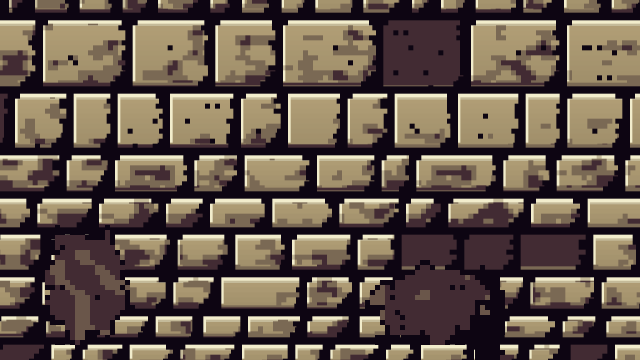
A WebGL 1 fragment shader for this texture:

```glsl
precision highp float;

uniform vec2 u_resolution;

const float TEXELS_HIGH = 72.0;
const float MORTAR = 1.5;
const vec3 VOID = vec3(0.05, 0.02, 0.07);
const vec3 PLUM = vec3(0.26, 0.17, 0.20);
const vec3 UMBER = vec3(0.48, 0.41, 0.33);
const vec3 SAND = vec3(0.66, 0.59, 0.44);
const vec3 PALE = vec3(0.77, 0.73, 0.60);
const vec3 CREAM = vec3(0.95, 0.93, 0.80);

float hash(vec2 p) {
  return fract(sin(dot(p, vec2(127.1, 311.7))) * 43758.545);
}

float gradientDot(vec2 corner, vec2 offset) {
  float angle = 6.28319 * hash(corner);
  return dot(vec2(cos(angle), sin(angle)), offset);
}

float gradientNoise(vec2 p) {
  vec2 i = floor(p);
  vec2 f = fract(p);
  vec2 w = f * f * (3.0 - 2.0 * f);
  vec2 e = vec2(1.0, 0.0);
  float low = mix(gradientDot(i, f), gradientDot(i + e.xy, f - e.xy), w.x);
  float high = mix(gradientDot(i + e.yx, f - e.yx), gradientDot(i + e.xx, f - e.xx), w.x);
  return mix(low, high, w.y);
}

// A course holds its top, height, brick pitch and offset.
vec4 pickCourse(vec4 current, float y, vec4 next) {
  return y < next.x ? current : next;
}

vec4 courseAt(float y) {
  vec4 c = vec4(-5.0, 8.3, 8.0, 7.7);
  c = pickCourse(c, y, vec4(3.3, 14.7, 18.0, 5.8));
  c = pickCourse(c, y, vec4(18.0, 12.3, 11.5, 0.5));
  c = pickCourse(c, y, vec4(30.3, 8.7, 12.2, 0.0));
  c = pickCourse(c, y, vec4(39.0, 7.2, 12.3, 5.5));
  c = pickCourse(c, y, vec4(46.2, 8.5, 12.1, 9.3));
  c = pickCourse(c, y, vec4(54.7, 7.8, 12.1, 9.3));
  c = pickCourse(c, y, vec4(62.5, 5.7, 10.2, 9.5));
  return pickCourse(c, y, vec4(68.2, 5.3, 9.6, 8.3));
}

float joint(float index, float row) {
  return index + 0.5 * (hash(vec2(index, row)) - 0.5);
}

// Positive inside a ragged collapsed patch.
float collapse(vec2 p, vec2 center, vec2 radius) {
  vec2 cell = floor(p) + 0.5;
  return 1.0 - length((cell - center) / radius) + 0.5 * gradientNoise(cell * 0.3);
}

// Face of one brick: from is measured off the top left, size is its extent.
vec3 brick(vec2 from, vec2 size, vec2 id) {
  vec2 rest = size - from;
  if (min(min(from.x, from.y), min(rest.x, rest.y)) < 0.0) return VOID;
  vec2 cell = floor(from);
  vec2 back = floor(rest);
  float seed = hash(id + 7.3);

  // Stepped corners and chipped right side
  float chip = hash(vec2(cell.y, seed * 91.0));
  if (cell.x + cell.y < 0.5 && seed > 0.4) return VOID;
  if (back.x + back.y < 0.5 + 2.0 * seed) return VOID;
  if (rest.x < floor(chip * 2.3) * 0.7) return VOID;

  // Pits in the large stones
  float large = step(10.0, size.y);
  float cluster = gradientNoise(cell * 0.2 + seed * 83.0);
  float pit = hash(cell + seed * 57.0);
  if (large > 0.5 && cluster > -0.1 && pit > 0.95 && min(cell.x, cell.y) > 1.5) return VOID;

  // Weathering grows toward the lower right
  vec2 uv = (cell + 0.5) / size;
  float age = 0.4 * (seed - 0.5) + 0.12 - 0.2 * large;
  float wear = 0.9 * gradientNoise(cell * vec2(0.23, 0.38) + seed * 61.0);
  wear += age + 0.32 * uv.x + 0.5 * uv.y;
  bool ruined = hash(id + 31.7) > 0.93;
  vec3 color = mix(SAND * 1.06, SAND * 0.94, uv.y);
  if (wear > 0.6) color = UMBER;
  if (wear > 0.83 || ruined) color = PLUM;
  if (rest.y < 0.7) color = chip > 0.5 ? PLUM : UMBER;
  if (ruined) return color;

  // Lit top and left bevels
  if (from.y < 1.15 && wear < 0.6) color = PALE;
  if (from.y < 0.7) color = wear > 0.75 ? PALE : CREAM;
  if (from.x < 0.5 && rest.y > 1.0) color = wear > 0.6 ? PALE : CREAM;
  return color;
}

vec3 wall(vec2 p) {
  vec4 course = courseAt(p.y);
  float u = (p.x - course.w) / course.z;
  float i = floor(u);
  if (u < joint(i, course.x)) i -= 1.0;
  else if (u >= joint(i + 1.0, course.x)) i += 1.0;
  float left = joint(i, course.x) * course.z;
  float right = joint(i + 1.0, course.x) * course.z;
  vec2 from = vec2(u * course.z - left, p.y - course.x) - 0.5 * MORTAR;
  vec2 size = vec2(right - left, course.y) - MORTAR;
  vec3 color = brick(from, size, vec2(i, course.x));

  // Collapsed rubble and the open shaft beside it
  float rubble = max(collapse(p, vec2(17.0, 57.0), vec2(8.0, 10.0)),
                     collapse(p, vec2(86.0, 61.0), vec2(11.0, 7.0)));
  float shaft = collapse(p, vec2(97.5, 64.0), vec2(3.5, 11.0));
  if (max(rubble + 0.14, shaft) > 0.0) color = VOID;
  if (rubble > 0.0 && hash(floor(p)) < 0.97) {
    float tone = gradientNoise(floor(p) * 0.22) + 0.3;
    color = mix(PLUM, UMBER, step(0.5, tone) * 0.7);
  }
  return color;
}

void main() {
  // Average a grid of samples for smooth edges
  vec3 sum = vec3(0.0);
  for (int y = 0; y < 3; y++) {
    for (int x = 0; x < 3; x++) {
      vec2 offset = (vec2(float(x), float(y)) - 1.0) / 3.0;
      vec2 point = gl_FragCoord.xy + offset;
      point.y = u_resolution.y - point.y;
      sum += wall(point * TEXELS_HIGH / u_resolution.y);
    }
  }
  gl_FragColor = vec4(sum / 9.0, 1.0);
}
```
